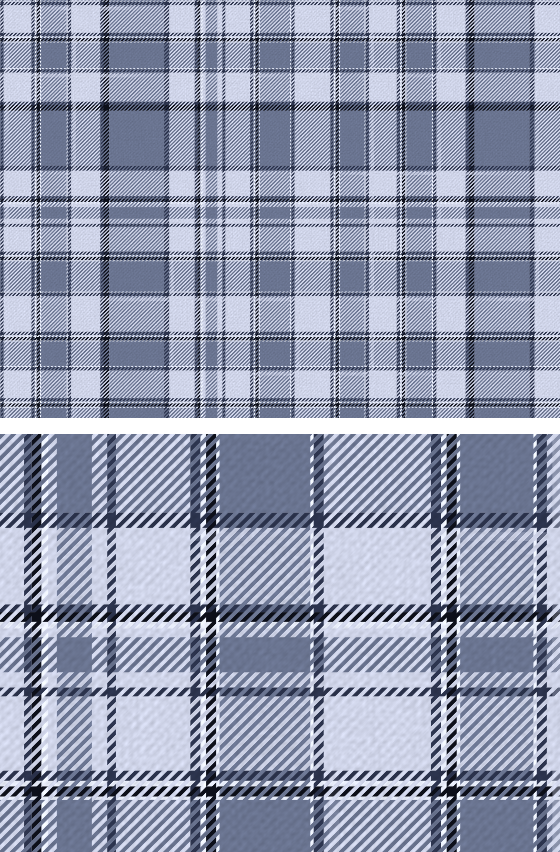
Top: the whole. Bottom: its middle third, enlarged.
A WebGL 1 fragment shader for this pattern:

```glsl
precision highp float;

uniform vec2 u_resolution;

// Lengths are in cloth units; the canvas is CLOTH_WIDTH units wide.
const float CLOTH_WIDTH = 768.0;
const float SETT = 501.0;          // length of one colour repeat
const float SETT_START = 20.0;     // seam placed inside a pale gap
const float WEFT_SHIFT = 2.0;
const float TWILL_PERIOD = 5.01;
const float LINE = 4.6;            // dark pinstripe width
const float GAP = 2.6;             // white pinstripe width
const float FLOAT_LIFT = 0.4;      // how far loose pale threads stand out
const float GRAIN = 0.07;
const float SLUB = 0.05;
const float RIB = 0.07;

const vec3 PALE = vec3(0.81, 0.83, 0.91);
const vec3 WHITE = vec3(0.92, 0.94, 0.99);
const vec3 SLATE = vec3(0.415, 0.455, 0.565);
const vec3 NAVY = vec3(0.17, 0.20, 0.30);
const vec3 INK = vec3(0.05, 0.06, 0.10);

vec2 gradient(vec2 cell) {
  vec3 h = fract(cell.xyx * vec3(0.1031, 0.1030, 0.0973));
  h += dot(h, h.yzx + 33.33);
  float angle = 6.2832 * fract((h.x + h.y) * h.z);
  return vec2(cos(angle), sin(angle));
}

float gradientNoise(vec2 p) {
  vec2 i = floor(p);
  vec2 f = p - i;
  vec2 u = f * f * f * (f * (f * 6.0 - 15.0) + 10.0);
  float a = dot(gradient(i), f);
  float b = dot(gradient(i + vec2(1.0, 0.0)), f - vec2(1.0, 0.0));
  float c = dot(gradient(i + vec2(0.0, 1.0)), f - vec2(0.0, 1.0));
  float d = dot(gradient(i + 1.0), f - 1.0);
  return mix(mix(a, b, u.x), mix(c, d, u.x), u.y);
}

float stripe(float t, float start, float end, float px) {
  return clamp((t - start) / px + 0.5, 0.0, 1.0)
       * clamp((end - t) / px + 0.5, 0.0, 1.0);
}

void paint(inout vec3 dye, vec3 colour, float t, float start, float end, float px) {
  dye = mix(dye, colour, stripe(t, start, end, px));
}

// Slate band: navy, white and ink lines before it, white and navy after.
void linedBand(inout vec3 dye, float t, float start, float end, float px) {
  float ink = start + LINE + GAP;
  paint(dye, WHITE, t, start, end, px);
  paint(dye, NAVY, t, start, start + LINE, px);
  paint(dye, INK, t, ink, ink + LINE, px);
  paint(dye, SLATE, t, ink + LINE + 0.6 * GAP, end - LINE - 0.6 * GAP, px);
  paint(dye, NAVY, t, end - LINE, end, px);
}

// Thread colour at a place along the sett.
vec3 threadDye(float t, float px) {
  vec3 dye = PALE;
  linedBand(dye, t, 43.0, 97.5, px);
  linedBand(dye, t, 343.0, 404.0, px);
  linedBand(dye, t, 453.0, 506.0, px);

  // Broad band
  paint(dye, NAVY, t, 137.5, 143.0, px);
  paint(dye, INK, t, 142.0, 150.0, px);
  paint(dye, SLATE, t, 150.0, 225.0, px);
  paint(dye, NAVY, t, 225.0, 232.0, px);

  // Narrow band between two lines
  paint(dye, NAVY, t, 267.0, 270.5, px);
  paint(dye, INK, t, 270.5, 275.0, px);
  paint(dye, WHITE, t, 275.0, 278.0, px);
  paint(dye, SLATE, t, 282.0, 298.0, px);
  paint(dye, NAVY, t, 305.0, 309.0, px);
  return dye;
}

// Loose pale threads that trail each band.
float looseThread(float t, float px) {
  return stripe(t, 99.5, 104.0, px) + stripe(t, 234.0, 238.0, px)
       + stripe(t, 406.5, 411.0, px) + stripe(t, 508.5, 513.0, px);
}

float settPlace(float x) {
  return mod(x - SETT_START, SETT) + SETT_START;
}

void main() {
  float px = CLOTH_WIDTH / u_resolution.x;
  vec2 p = vec2(gl_FragCoord.x, u_resolution.y - gl_FragCoord.y) * px;
  float warpPlace = settPlace(p.x);
  float weftPlace = settPlace(p.y - WEFT_SHIFT);

  // Diagonal twill chooses which thread lies on top
  float ridge = abs(fract((p.x + p.y) / TWILL_PERIOD) - 0.5) * 2.0;
  float soft = clamp(px / TWILL_PERIOD, 0.12, 0.5);
  float warpOnTop = smoothstep(0.5 - soft, 0.5 + soft, ridge);

  // Looseness comes and goes along the cloth
  float wear = smoothstep(-0.25, 0.35, gradientNoise(p / 140.0 + 3.7));
  float lift = looseThread(warpPlace, px) - looseThread(weftPlace, px);
  warpOnTop = clamp(warpOnTop + FLOAT_LIFT * wear * lift, 0.0, 1.0);

  // Uneven yarn, fine grain and twill relief
  float warpSlub = gradientNoise(p / vec2(1.7, 34.0));
  float weftSlub = gradientNoise(p / vec2(34.0, 1.7) + 51.3);
  vec3 warp = threadDye(warpPlace, px) * (1.0 + SLUB * warpSlub);
  vec3 weft = threadDye(weftPlace, px) * (1.0 + SLUB * weftSlub);
  vec3 cloth = mix(weft, warp, warpOnTop);
  cloth *= 1.0 + GRAIN * gradientNoise(p / 2.3 + 17.9) + RIB * (ridge - 0.5);

  gl_FragColor = vec4(cloth, 1.0);
}
```
